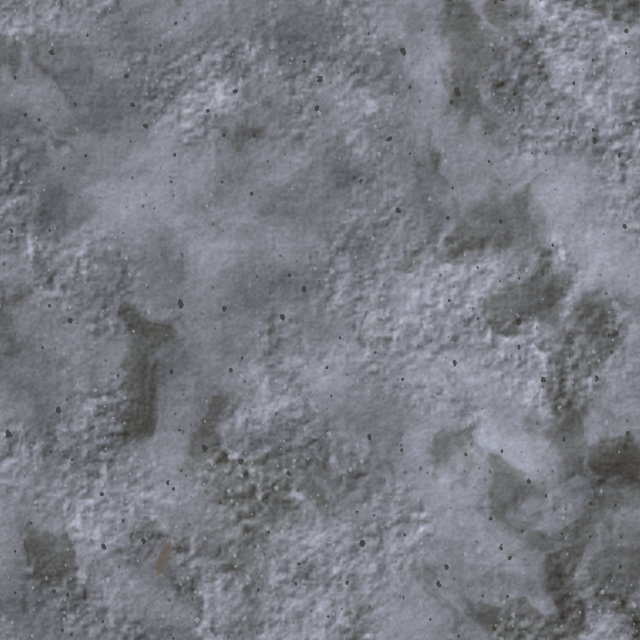
Write a WebGL 1 fragment shader that draws this texture.

```glsl
precision highp float;
// Weathered blue-grey concrete: layered value noise gives cloudy diagonal patches,
// rough dark stains gather in two regions, and embossed noise makes the loose grit.
// Hashed cells scatter small dark pits and pale crumbs.
uniform vec2 u_resolution;

float hash(vec2 p) {
  return fract(sin(dot(p, vec2(127.1, 311.7))) * 43758.5453);
}

float noise(vec2 p) {
  vec2 i = floor(p), f = fract(p);
  f = f * f * (3.0 - 2.0 * f);
  return mix(mix(hash(i), hash(i + vec2(1.0, 0.0)), f.x),
             mix(hash(i + vec2(0.0, 1.0)), hash(i + 1.0), f.x), f.y);
}

float fbm(vec2 p) {
  float sum = 0.0, weight = 0.5;
  for (int i = 0; i < 5; i++) {
    sum += weight * noise(p);
    p = mat2(1.6, 1.2, -1.2, 1.6) * p + 17.3;
    weight *= 0.52;
  }
  return sum;
}

// Soft irregular specks, at most one per cell; size is in canvas units.
float specks(vec2 p, float cells, float chance, float size, float seed) {
  vec2 q = p * cells, home = floor(q);
  float cover = 0.0;
  for (int y = -1; y <= 1; y++) {
    for (int x = -1; x <= 1; x++) {
      vec2 cell = home + vec2(float(x), float(y));
      vec2 key = cell + seed;
      vec2 d = (q - cell - vec2(hash(key + 3.1), hash(key + 7.7))) / cells;
      float pick = hash(key + 11.9);
      float r = size * mix(0.4, 1.0, pow(hash(key + 5.3), 3.0));
      float dist = length(d * vec2(1.0, 0.7 + 0.6 * pick)) + (noise(p * 260.0) - 0.5) * r;
      cover = max(cover, step(pick, chance) * (1.0 - smoothstep(r - 0.001, r + 0.001, dist)));
    }
  }
  return cover;
}

// Fine relief lit from the upper left.
float relief(vec2 p, float scale) {
  vec2 q = p * scale;
  return noise(q + vec2(0.35, -0.35)) - noise(q - vec2(0.35, -0.35));
}

void main() {
  vec2 p = gl_FragCoord.xy / u_resolution;
  vec2 warp = vec2(fbm(p * 6.0 + 4.0), fbm(p * 6.0 + 31.0)) - 0.5;

  // Cloudy wash, drawn out along the rising diagonal
  vec2 along = vec2(p.x + p.y, p.y - p.x) * 0.707;
  float wash = fbm(along * vec2(3.0, 6.0) + warp * 1.2 + 9.0) - 0.49;
  float mottle = fbm(p * vec2(15.0, 19.0) + warp * 2.0 + 50.0) - 0.49;
  float tone = 0.481 + 0.30 * wash + 0.24 * mottle;

  // Wear is strongest down the right side and in the lower left
  float right = exp(-pow((p.x - 0.87) / 0.14, 2.0)) * (0.55 + 0.45 * p.y);
  float low = exp(-dot((p - vec2(0.33, 0.2)) * vec2(4.5, 5.0), (p - vec2(0.33, 0.2)) * vec2(4.5, 5.0)));
  float wear = max(right, 0.75 * low);

  // Dark stains with ragged edges, slightly taller than wide
  float blotch = fbm(p * vec2(11.0, 7.5) + warp * 2.5 + 73.0) + 0.17 * wear;
  float stain = smoothstep(0.57, 0.76, blotch + 0.12 * mottle);
  tone -= 0.15 * stain + 0.02 * wear;

  // Patches of loose grit over an even fine grain
  float rough = smoothstep(0.45, 0.68, fbm(p * 7.0 + 120.0) + 0.14 * wear);
  tone += relief(p, 95.0) * (0.03 + 0.12 * rough);
  tone += relief(p + 0.37, 190.0) * (0.035 + 0.06 * rough);
  tone += 0.05 * (noise(p * 256.0 + 8.0) - 0.5);

  // Pale flakes break through the worn areas
  float flake = smoothstep(0.63, 0.73, fbm(p * vec2(34.0, 27.0) + warp * 5.0 + 210.0));
  tone += 0.09 * flake * rough;

  // Pits and crumbs
  tone = mix(tone, 0.23, 0.8 * specks(p, 19.0, 0.42, 0.0048, 0.0));
  tone = mix(tone, 0.31, 0.6 * specks(p, 42.0, 0.25, 0.0025, 40.0));
  tone = mix(tone, 0.64, 0.65 * specks(p, 55.0, 0.05 + 0.4 * rough, 0.0032, 90.0));

  // Neutral darks shift to blue-grey lights, with a faint warm cast in the stains
  vec3 color = mix(vec3(0.29, 0.29, 0.30), vec3(0.55, 0.56, 0.60), (tone - 0.29) / 0.26);
  color += vec3(0.006, 0.004, -0.012) * stain;

  // One dry sliver of leaf
  vec2 leaf = mat2(0.94, 0.34, -0.34, 0.94) * (p - vec2(0.256, 0.128));
  float blade = abs(leaf.x) - 0.008 * (1.0 - pow(leaf.y / 0.03, 2.0));
  color = mix(color, vec3(0.45, 0.42, 0.39) + 0.3 * mottle, 0.8 * (1.0 - smoothstep(-0.001, 0.002, blade)));

  gl_FragColor = vec4(clamp(color, 0.0, 1.0), 1.0);
}
```
